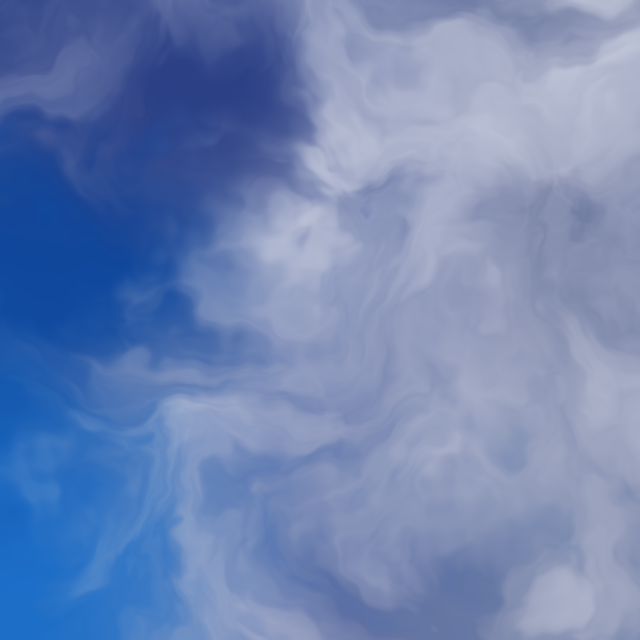
This texture is drawn by a WebGL 2 fragment shader. Its source:

```glsl
#version 300 es
precision highp float;
// Soft grey-violet clouds drifting over a blue sky that deepens towards the top.

uniform vec2 u_resolution;
out vec4 fragColor;

// Tuning values
const float CLOUD_SCALE = 6.5;    // base frequency of the billows
const float OCTAVE_GAIN = 0.46;   // softness of the fine detail
const float SWIRL = 2.1;          // strength of the folding
const float LAYOUT_DRIFT = 0.13;  // how far the folds bend the large masses
const float COVER_NOISE = 0.34;
const float LIGHT_NOISE = 0.46;

const vec3 SKY_BRIGHT = vec3(0.11, 0.43, 0.78);
const vec3 SKY_DEEP = vec3(0.06, 0.28, 0.61);
const vec3 SKY_NAVY = vec3(0.17, 0.25, 0.52);
const vec3 SHADE_VIOLET = vec3(0.36, 0.42, 0.63);
const vec3 SHADE_GREY = vec3(0.45, 0.49, 0.63);
const vec3 CLOUD_LIGHT = vec3(0.77, 0.79, 0.86);

const mat2 OCTAVE_TURN = mat2(0.8, 0.6, -0.6, 0.8);

// Layered sines, each octave turned and refined
float billow(vec2 p) {
  float sum = 0.0;
  float amplitude = 0.5;
  for (int i = 0; i < 5; i++) {
    sum += amplitude * sin(p.x) * sin(p.y);
    p = OCTAVE_TURN * p * 2.03 + 1.7;
    amplitude *= OCTAVE_GAIN;
  }
  return sum;
}

vec2 billow2(vec2 p) {
  return vec2(billow(p + vec2(1.3, 4.1)), billow(p.yx + vec2(7.2, 2.6)));
}

// Soft elliptical mass
float mass(vec2 p, vec2 center, vec2 radius) {
  vec2 d = (p - center) / radius;
  return exp(-dot(d, d));
}

void main() {
  vec2 uv = gl_FragCoord.xy / u_resolution;

  // Fold the noise into itself twice
  vec2 p = uv * CLOUD_SCALE;
  vec2 fold = billow2(p);
  vec2 curl = billow2(p + SWIRL * fold);
  float detail = billow(p + SWIRL * curl + 3.4);
  vec2 w = uv + LAYOUT_DRIFT * curl;

  // Clear sky
  vec3 sky = mix(SKY_BRIGHT, SKY_DEEP, smoothstep(0.1, 0.65, w.y));
  sky = mix(sky, SKY_NAVY, smoothstep(0.66, 0.92, w.y + 0.3 * w.x));

  // Cover thickens to the right, with gaps and banks
  float cover = smoothstep(-0.05, 0.6, w.x) + COVER_NOISE * detail;
  cover -= 0.75 * mass(w, vec2(0.36, 0.88), vec2(0.19, 0.14));
  cover -= 0.50 * mass(w, vec2(0.13, 0.64), vec2(0.16, 0.08));
  cover += 0.24 * mass(w, vec2(0.18, 0.48), vec2(0.17, 0.12));
  cover += 0.42 * mass(w, vec2(0.04, 0.86), vec2(0.22, 0.18));
  cover = smoothstep(-0.06, 1.04, cover);

  // Light and shadow within the cloud
  float light = 0.48 + LIGHT_NOISE * detail + 0.15 * curl.x;
  light += 0.36 * mass(w, vec2(0.90, 0.90), vec2(0.25, 0.16));
  light += 0.28 * mass(w, vec2(0.44, 0.66), vec2(0.12, 0.15));
  light += 0.12 * mass(w, vec2(0.74, 0.32), vec2(0.16, 0.16));
  light -= 0.26 * mass(w, vec2(0.88, 0.60), vec2(0.20, 0.13));
  light -= 0.46 * mass(w, vec2(0.66, 0.05), vec2(0.15, 0.11));
  vec3 shade = mix(SHADE_VIOLET, SHADE_GREY, smoothstep(0.4, 0.9, w.x));
  vec3 cloud = mix(shade, CLOUD_LIGHT, clamp(light, 0.0, 1.0));

  fragColor = vec4(mix(sky, cloud, cover), 1.0);
}
```
